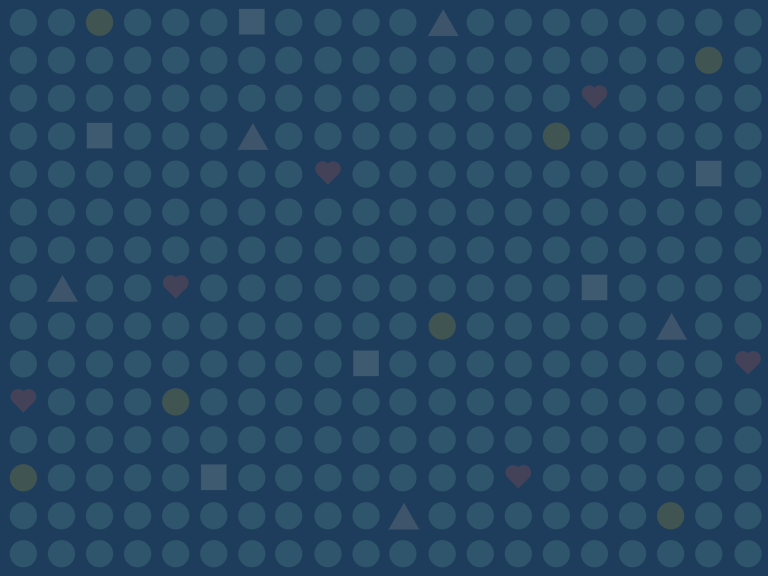
Reproduce this pattern procedurally as a Shadertoy shader.

```glsl
#define PITCH vec2(0.0661, 0.0659)
#define FIRST vec2(0.0406, 0.0387)
#define SIZE 0.0236
#define BLOCK vec2(4.0, 3.0)
#define SKIP_CHANCE 0.08
#define COLUMN_SLIP 0.0021
#define NAVY vec3(0.118, 0.239, 0.361)
#define TEAL vec3(0.180, 0.335, 0.420)
#define OLIVE vec3(0.250, 0.330, 0.320)
#define SLATE vec3(0.245, 0.352, 0.442)
#define GREY vec3(0.243, 0.330, 0.420)
#define PLUM vec3(0.267, 0.260, 0.345)

float hash(vec2 p) {
    return fract(sin(dot(p, vec2(127.1, 311.7))) * 43758.5453);
}

float squareDist(vec2 p, float halfSide) {
    vec2 q = abs(p) - halfSide;
    return length(max(q, 0.0)) + min(max(q.x, q.y), 0.0);
}

float triangleDist(vec2 p, float apex, float base) {
    return max(0.866 * abs(p.x) + 0.5 * (p.y - apex), -p.y - base);
}

// Tilted square with a round lobe on each upper edge
float heartDist(vec2 p, float side) {
    p.x = abs(p.x);
    float body = (p.x + abs(p.y)) * 0.7071 - 0.5 * side;
    float lobe = length(p - 0.3536 * side) - 0.5 * side;
    return min(body, lobe);
}

// 0 olive disc, 1 square, 2 triangle, 3 heart, -1 plain dot
float cellKind(vec2 cell) {
    vec2 block = floor(cell / BLOCK);
    vec2 roll = vec2(hash(block + 3.7), hash(block + 19.3));
    vec2 chosen = block * BLOCK + floor(roll * BLOCK);
    bool special = all(lessThan(abs(cell - chosen), vec2(0.5)));
    if (!special || hash(block + 41.9) < SKIP_CHANCE) return -1.0;
    return mod(block.x + block.y, 4.0);
}

void mainImage(out vec4 fragColor, in vec2 fragCoord) {
    vec2 p = fragCoord / iResolution.y;
    float pixel = 1.0 / iResolution.y;

    // Cells are counted from the top left
    vec2 grid = vec2(p.x, 1.0 - p.y) - FIRST;
    vec2 cell = floor(grid / PITCH + 0.5);
    vec2 local = (grid - cell * PITCH) * vec2(1.0, -1.0);

    // A few columns sit slightly out of line
    if (abs(abs(cell.x - 8.5) - 1.5) < 0.1) local.x += COLUMN_SLIP;
    if (abs(cell.x - 19.0) < 0.1) local.x -= COLUMN_SLIP;

    float kind = cellKind(cell);
    float dist = length(local) - SIZE;
    vec3 ink = TEAL;
    if (kind > 2.5) {
        dist = heartDist(local, 1.1 * SIZE);
        ink = PLUM;
    } else if (kind > 1.5) {
        dist = triangleDist(local - vec2(0.0018, 0.0), 0.0225, 0.0238);
        ink = GREY;
    } else if (kind > 0.5) {
        dist = squareDist(local - vec2(0.0, 0.001), 0.94 * SIZE);
        ink = SLATE;
    } else if (kind > -0.5) {
        ink = OLIVE;
    }

    float cover = 1.0 - smoothstep(-0.7 * pixel, 0.7 * pixel, dist);
    fragColor = vec4(mix(NAVY, ink, cover), 1.0);
}
```
